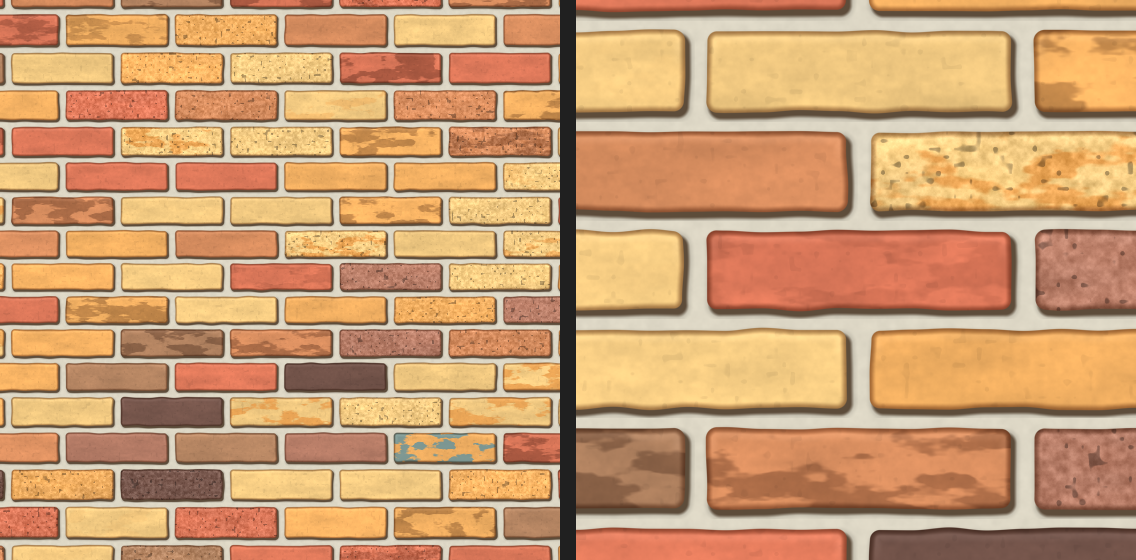
Left: the whole. Right: its middle third, enlarged.
A Shadertoy shader for this texture:

```glsl
// Running-bond wall of worn orange, yellow, red and brown bricks in pale mortar.

const float TAU = 6.28318;
const float COURSE = 0.0632;       // mean course pitch
const float BRICK_PITCH = 0.1953;  // brick plus joint
const float BRICK_WIDTH = 0.1815;
const float FIRST_COURSE = 0.026;

const vec3 MORTAR = vec3(0.87, 0.845, 0.775);
const vec3 SHADOW = vec3(0.33, 0.26, 0.19);
const vec3 ORANGE = vec3(0.97, 0.705, 0.395);
const vec3 YELLOW = vec3(0.96, 0.80, 0.515);
const vec3 RED = vec3(0.87, 0.475, 0.355);
const vec3 TERRACOTTA = vec3(0.86, 0.565, 0.38);
const vec3 TAN = vec3(0.70, 0.515, 0.38);
const vec3 MAUVE = vec3(0.71, 0.485, 0.40);
const vec3 PLUM = vec3(0.46, 0.335, 0.295);
const vec3 BLUE = vec3(0.38, 0.57, 0.62);

float hash(vec2 p) {
    vec3 q = fract(p.xyx * vec3(0.1031, 0.1030, 0.0973));
    q += dot(q, q.yzx + 33.33);
    return fract((q.x + q.y) * q.z);
}

float noise(vec2 p) {
    vec2 i = floor(p), f = fract(p);
    f = f * f * (3.0 - 2.0 * f);
    return mix(mix(hash(i), hash(i + vec2(1, 0)), f.x),
               mix(hash(i + vec2(0, 1)), hash(i + vec2(1, 1)), f.x), f.y);
}

float fbm(vec2 p) {
    float sum = 0.0, amp = 0.533;
    for (int i = 0; i < 4; i++) {
        sum += amp * noise(p);
        p = p * 2.03 + 17.3;
        amp *= 0.5;
    }
    return sum;
}

float roundBox(vec2 p, vec2 halfSize, float radius) {
    vec2 q = abs(p) - halfSize + radius;
    return length(max(q, 0.0)) + min(max(q.x, q.y), 0.0) - radius;
}

// Weighted choice of clay colour
vec3 clay(float pick) {
    vec3 c = ORANGE;
    c = mix(c, YELLOW, step(0.28, pick));
    c = mix(c, TERRACOTTA, step(0.47, pick));
    c = mix(c, RED, step(0.60, pick));
    c = mix(c, TAN, step(0.74, pick));
    c = mix(c, MAUVE, step(0.84, pick));
    return mix(c, PLUM, step(0.94, pick));
}

// Brick face with firing streaks, stains, pits and grain; p is local to the brick
vec3 brickFace(vec2 p, vec2 id, float depth) {
    float pick = hash(id + 41.7);
    float wear = hash(id + 93.1);
    vec2 q = p + id * 3.17;
    vec3 c = clay(pick) * (0.97 + 0.06 * hash(id + 12.4));

    float cloud = fbm(q * vec2(22.0, 65.0));
    float grain = fbm(q * 240.0);
    c *= 0.91 + 0.18 * cloud;

    // Yellow bricks scorch to orange, the rest to brown
    bool isYellow = pick >= 0.28 && pick < 0.47;
    vec3 scorch = isYellow ? vec3(0.91, 0.60, 0.28) : c * vec3(0.70, 0.66, 0.64);
    float stain = smoothstep(0.50, 0.62, fbm(q * vec2(28.0, 75.0) + 31.0));
    c = mix(c, scorch, stain * smoothstep(0.62, 0.80, wear) * 0.75);

    // Rough bricks carry pale flakes and dark pits
    float rough = step(0.72, hash(id + 67.9));
    c += rough * 0.22 * (grain - 0.5);
    float pit = smoothstep(0.80, 0.92, noise(q * 210.0));
    c *= 1.0 - pit * (0.05 + 0.25 * rough);
    c *= 0.96 + 0.08 * grain;

    // One brick keeps flecks of old paint
    float painted = id == vec2(3.0, 12.0) ? 0.8 : 0.0;
    c = mix(c, BLUE, painted * smoothstep(0.52, 0.62, fbm(q * vec2(35.0, 70.0) + 5.0)));

    // Darkened rim, then a soft highlight along the upper edge
    c *= mix(vec3(0.66, 0.58, 0.52), vec3(1), smoothstep(0.0, 0.0042, depth));
    float lip = smoothstep(0.002, 0.004, depth) * (1.0 - smoothstep(0.004, 0.009, depth));
    return c + 0.045 * lip * smoothstep(0.0, 0.02, p.y);
}

void mainImage(out vec4 fragColor, in vec2 fragCoord) {
    vec2 uv = fragCoord / iResolution.xy;
    float aa = 0.8 / min(iResolution.x, iResolution.y);

    // Courses counted downward, compressed gently around mid-height
    float down = 1.0 - uv.y - FIRST_COURSE;
    float phase = TAU * down / 0.948;
    float course = down / COURSE - 0.185 * sin(phase) + 0.1;
    float height = 1.0 / (1.0 / COURSE - 0.185 * TAU / 0.948 * cos(phase));
    float row = floor(course);

    // Alternate courses shift by half a brick
    float start = mix(0.1107, 0.0137, mod(row, 2.0));
    float along = (uv.x - start) / BRICK_PITCH;
    vec2 id = vec2(floor(along), row);
    vec2 p = vec2((fract(along) - 0.5) * BRICK_PITCH, (0.5 - fract(course)) * height);

    // Slightly uneven brick outline and its shadow to the lower right
    vec2 halfSize = vec2(BRICK_WIDTH, 0.80 * height) * 0.5;
    float wobble = (noise(uv * 45.0 + id * 5.0) - 0.5) * 0.0022;
    float edge = roundBox(p, halfSize, 0.006) + wobble;
    float shade = roundBox(p - vec2(0.0022, -0.0030), halfSize, 0.006) + wobble;

    vec3 color = MORTAR * (0.97 + 0.06 * fbm(uv * 180.0));
    color = mix(color, color * 0.86, 1.0 - smoothstep(0.0, 0.005, shade));
    color = mix(color, SHADOW, 0.92 * (1.0 - smoothstep(-0.0005, 0.0022, shade)));
    color = mix(color, brickFace(p, id, -edge), 1.0 - smoothstep(-aa, aa, edge));
    fragColor = vec4(clamp(color, 0.0, 1.0), 1.0);
}
```
